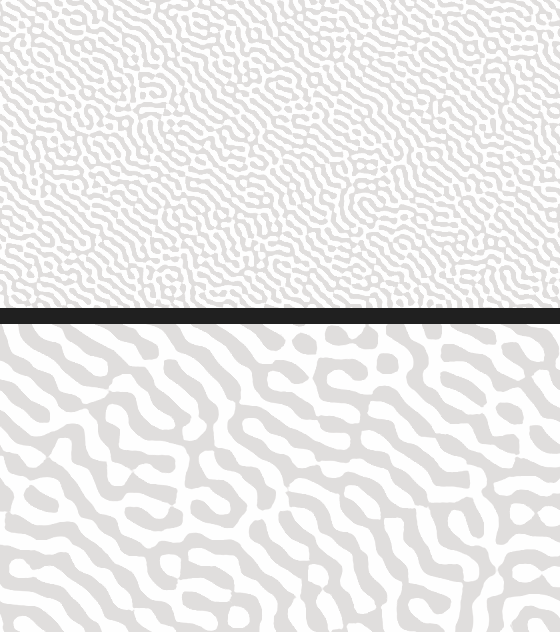
Top, the full canvas; bottom, a detail of the centre.
A Shadertoy shader for this pattern:

```glsl
// Reaction-diffusion style labyrinth of long, diagonally running worms.
// Plane waves around one direction are sampled on a small grid at each point,
// then clipped and ring-filtered twice, which evens out widths and gaps.

#define STRIPES 32.0        // stripe periods per canvas height
#define NORMAL_ANGLE 0.86   // main direction across the stripes, radians
#define DIRECTION_CORE 0.24 // spread of the common wave directions
#define DIRECTION_TAIL 0.56 // additional spread of the rare ones
#define PERIOD_JITTER 0.10  // relative spread of the wave frequencies
#define CLIP_SOFTNESS 0.12  // smaller values clip harder
#define PAPER_BIAS 0.035    // shifts the balance towards the paper
#define GRID_STEP 0.25      // grid spacing in stripe periods
#define WAVES 24

const float PI = 3.14159265;
const float RING_GAIN = 1.85;   // response of the filter at one period
const vec3 PAPER = vec3(0.997, 0.997, 0.997);
const vec3 WORM = vec3(0.880, 0.869, 0.865);

// Integer hash to the range 0..1.
float hash(int n) {
    uint h = uint(n) * 747796405u + 2891336453u;
    h = ((h >> ((h >> 28) + 4u)) ^ h) * 277803737u;
    h = (h >> 22) ^ h;
    return float(h >> 8) / 16777216.0;
}

// Wave vector in xy and phase in z; directions crowd around the normal.
vec3 makeWave(int i) {
    float u = 2.0 * (float(i) + hash(3 * i)) / float(WAVES) - 1.0;
    float angle = NORMAL_ANGLE + 0.5 * PI * u * (DIRECTION_CORE + DIRECTION_TAIL * u * u);
    float frequency = 1.0 + PERIOD_JITTER * (2.0 * hash(3 * i + 1) - 1.0);
    return 2.0 * PI * vec3(frequency * vec2(cos(angle), sin(angle)), hash(3 * i + 2));
}

float softClip(float x) {
    return x * inversesqrt(x * x + CLIP_SOFTNESS);
}

// Laplacian-of-Gaussian weight whose response peaks at one period.
float ringWeight(int x, int y) {
    vec2 offset = GRID_STEP * vec2(x, y);
    float q = PI * PI * dot(offset, offset);
    return (1.0 - q) * exp(-q);
}

float labyrinth(vec2 p) {
    vec3 waves[WAVES];
    for (int i = 0; i < WAVES; i++) waves[i] = makeWave(i);

    // Clipped waves on a 9 x 9 grid around the point.
    float field[81];
    for (int i = 0; i < 81; i++) {
        vec2 s = p + GRID_STEP * vec2(i % 9 - 4, i / 9 - 4);
        float sum = 0.0;
        for (int k = 0; k < WAVES; k++) sum += cos(dot(waves[k], vec3(s, 1.0)));
        field[i] = softClip(sum * sqrt(2.0 / float(WAVES)));
    }

    // First filter to 5 x 5 values, second filter to the centre value.
    float result = 0.0;
    for (int i = 0; i < 25; i++) {
        int x = i % 5, y = i / 5;
        float sum = 0.0;
        for (int k = 0; k < 25; k++) {
            int dx = k % 5, dy = k / 5;
            sum += ringWeight(dx - 2, dy - 2) * field[x + dx + 9 * (y + dy)];
        }
        result += ringWeight(x - 2, y - 2) * softClip(sum / RING_GAIN);
    }
    return result / RING_GAIN;
}

void mainImage(out vec4 fragColor, in vec2 fragCoord) {
    vec2 p = fragCoord / iResolution.y * STRIPES;
    float v = labyrinth(p) - PAPER_BIAS;

    // Edge about one pixel wide; the floor keeps flat saddles soft.
    float slope = length(vec2(dFdx(v), dFdy(v)));
    float slopeFloor = 3.5 * STRIPES / iResolution.y;
    float worm = clamp(0.5 + v / (1.2 * max(slope, slopeFloor)), 0.0, 1.0);
    fragColor = vec4(mix(PAPER, WORM, worm), 1.0);
}
```
